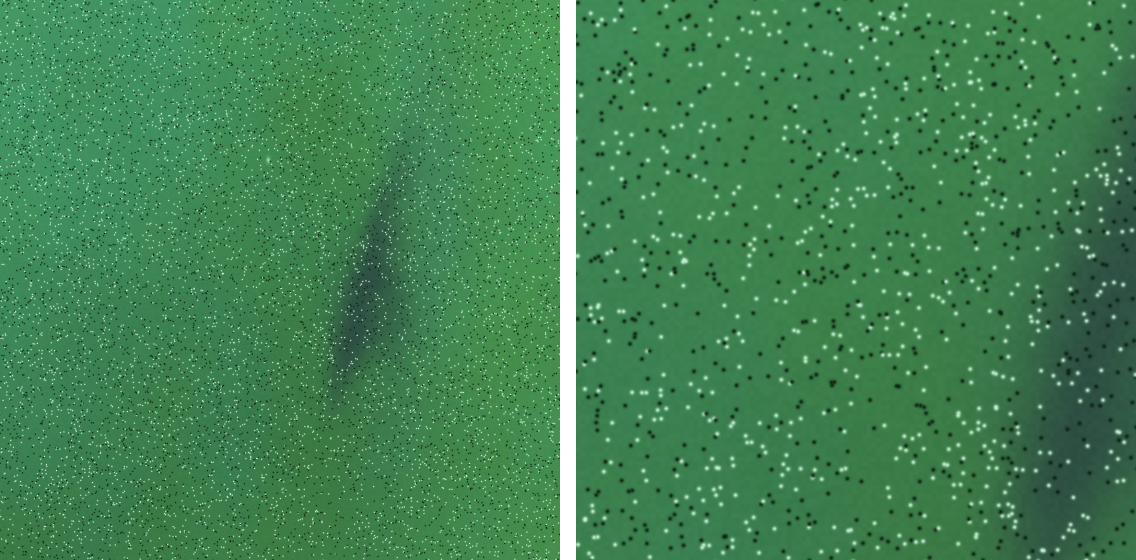
Left: the whole. Right: its middle third, enlarged.
Write a three.js fragment shader that draws this texture.

```glsl
#define GRAIN_CELLS 512.0
#define GRAIN_RADIUS 0.66
#define SALT_SHARE 0.022
#define PEPPER_SHARE 0.022
#define MOTTLE_SCALE 6.0
#define MOTTLE_STRENGTH 0.65
#define STREAK_FOOT vec2(0.585, 0.245)
#define STREAK_TIP vec2(0.762, 0.880)
#define STREAK_WIDTH 0.040
#define STREAK_COLOR vec3(0.175, 0.300, 0.260)
#define SALT_COLOR vec3(0.78, 0.97, 0.84)
#define PEPPER_COLOR vec3(0.04, 0.12, 0.06)

varying vec2 vUv;

float hash(vec2 p) {
  vec3 q = fract(p.xyx * vec3(0.1031, 0.1030, 0.0973));
  q += dot(q, q.yzx + 33.33);
  return fract((q.x + q.y) * q.z);
}

float valueNoise(vec2 p) {
  vec2 cell = floor(p);
  vec2 f = fract(p);
  f = f * f * f * (f * (f * 6.0 - 15.0) + 10.0);
  float low = mix(hash(cell), hash(cell + vec2(1.0, 0.0)), f.x);
  float high = mix(hash(cell + vec2(0.0, 1.0)), hash(cell + vec2(1.0)), f.x);
  return mix(low, high, f.y);
}

float fbm(vec2 p) {
  float sum = 0.0;
  float amplitude = 0.5;
  for (int i = 0; i < 4; i++) {
    sum += amplitude * valueNoise(p);
    p = mat2(0.8, 0.6, -0.6, 0.8) * p * 1.9 + 7.3;
    amplitude *= 0.5;
  }
  return sum;
}

// Soft elliptical glow, 1 at its centre
float softSpot(vec2 p, vec2 center, vec2 radius) {
  vec2 d = (p - center) / radius;
  return exp(-dot(d, d));
}

// Broad green wash with teal and leaf-green clouds
vec3 greenWash(vec2 uv) {
  vec2 blend = smoothstep(0.0, 1.0, uv);
  vec3 bottom = mix(vec3(0.228, 0.488, 0.300), vec3(0.270, 0.555, 0.300), blend.x);
  vec3 top = mix(vec3(0.258, 0.582, 0.385), vec3(0.280, 0.590, 0.335), blend.x);
  vec3 color = mix(bottom, top, blend.y);

  color *= 1.0 - 0.11 * softSpot(uv, vec2(0.53, 0.42), vec2(0.26, 0.42));
  color = mix(color, vec3(0.250, 0.515, 0.385), 0.60 * softSpot(uv, vec2(0.77, 0.70), vec2(0.07, 0.32)));
  color = mix(color, vec3(0.235, 0.500, 0.270), 0.60 * softSpot(uv, vec2(0.57, 0.81), vec2(0.10, 0.13)));

  float mottle = (fbm(uv * MOTTLE_SCALE * vec2(1.2, 0.85)) - 0.47) * MOTTLE_STRENGTH;
  float shade = (fbm(uv * MOTTLE_SCALE * 0.8 + 31.0) - 0.47) * MOTTLE_STRENGTH;
  return color + mottle * vec3(-0.02, 0.02, 0.12) + shade * vec3(0.04, 0.08, 0.05);
}

// Tapered, diffuse dark streak with a flare at its lower right
float streakMask(vec2 uv) {
  vec2 axis = STREAK_TIP - STREAK_FOOT;
  vec2 offset = uv - STREAK_FOOT;
  float along = dot(offset, axis) / dot(axis, axis);
  float across = (offset.x * axis.y - offset.y * axis.x) / length(axis);
  across += (fbm(uv * 16.0) - 0.47) * 0.035;

  float width = STREAK_WIDTH * mix(0.6, 1.0, smoothstep(0.0, 0.35, along));
  width *= mix(1.0, 0.4, smoothstep(0.45, 1.0, along));
  float body = exp(-across * across / (width * width));
  body *= smoothstep(-0.06, 0.25, along) * (1.0 - smoothstep(0.38, 0.98, along));

  float flare = softSpot(uv, vec2(0.690, 0.445), vec2(0.052, 0.085));
  float haze = softSpot(uv, vec2(0.66, 0.33), vec2(0.10, 0.26));
  return clamp(body * 0.82 + flare * 0.45 * (1.0 - body) + haze * 0.16, 0.0, 0.95);
}

// Sparse soft salt and pepper grains, jittered inside their cells
vec3 addGrains(vec3 color, vec2 uv) {
  vec2 grid = uv * GRAIN_CELLS;
  vec2 home = floor(grid);
  for (int y = -1; y <= 1; y++) {
    for (int x = -1; x <= 1; x++) {
      vec2 cell = home + vec2(float(x), float(y));
      float pick = hash(cell + 11.0);
      float salt = step(pick, SALT_SHARE);
      float pepper = step(1.0 - PEPPER_SHARE, pick);
      vec2 jitter = vec2(hash(cell + 57.0), hash(cell + 91.0)) - 0.5;
      vec2 d = (grid - cell - 0.5 - jitter * 0.8) / GRAIN_RADIUS;
      float cover = 0.92 * exp(-dot(d, d)) * (salt + pepper);
      color = mix(color, mix(PEPPER_COLOR, SALT_COLOR, salt), cover);
    }
  }
  return color;
}

void main() {
  vec3 color = mix(greenWash(vUv), STREAK_COLOR, streakMask(vUv));

  // Small pale fleck
  float fleck = softSpot(vUv, vec2(0.479, 0.714), vec2(0.0035, 0.006));
  color = mix(color, vec3(0.55, 0.86, 0.62), 0.85 * fleck);

  // Faint film texture under the grains
  color += (valueNoise(vUv * GRAIN_CELLS * 0.7) - 0.5) * 0.022;

  gl_FragColor = vec4(addGrains(color, vUv), 1.0);
}
```
